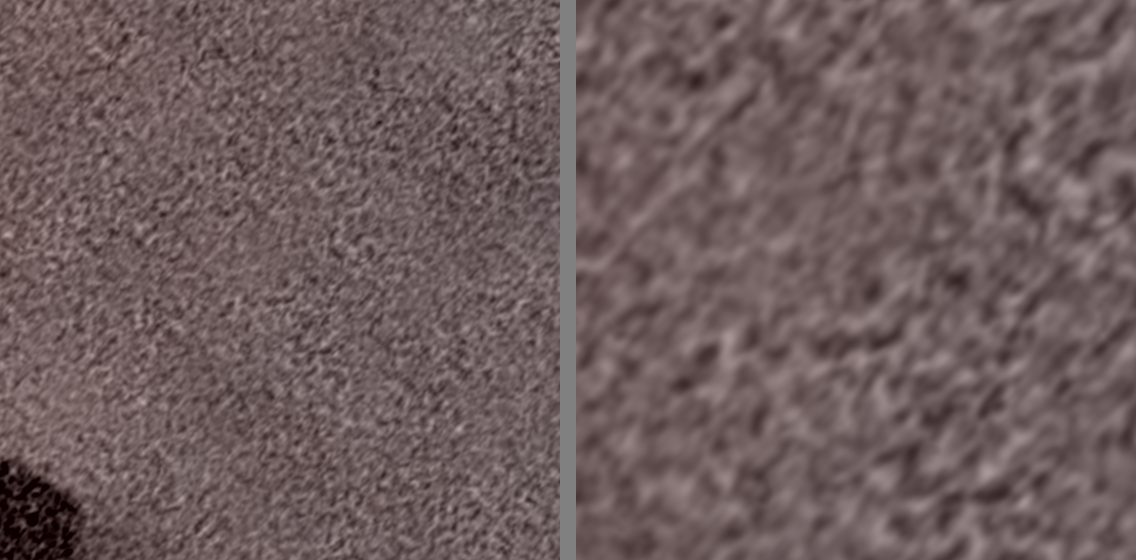
Left: the whole. Right: its middle third, enlarged.
A Shadertoy shader for this texture:

```glsl
const float GRAIN_FREQ = 66.0;
const float BASE_TONE = 0.432;
const float SHADOW_TONE = 0.125;
const vec3 ROCK_TINT = vec3(0.0, -0.068, -0.066);
const vec3 WARM_SHIFT = vec3(0.012, -0.006, -0.010);
const vec2 GRAIN_DIR = vec2(0.68, 0.733);

// Integer hash: two values in -1..1 per lattice cell
vec2 hash2(vec2 cell, uint seed) {
    uvec2 v = uvec2(ivec2(cell)) + uvec2(seed, seed * 7u);
    v = v * 1664525u + 1013904223u;
    v.x += v.y * 1664525u;
    v.y += v.x * 1664525u;
    v ^= v >> 16u;
    v.x += v.y * 1664525u;
    v.y += v.x * 1664525u;
    v ^= v >> 16u;
    return vec2(v & 0xffffu) / 32767.5 - 1.0;
}

float gradientNoise(vec2 p, uint seed) {
    vec2 i = floor(p), f = p - i;
    vec2 w = f * f * f * (f * (f * 6.0 - 15.0) + 10.0);
    vec2 e = vec2(0.0, 1.0);
    float a = dot(hash2(i, seed), f);
    float b = dot(hash2(i + e.yx, seed), f - e.yx);
    float c = dot(hash2(i + e.xy, seed), f - e.xy);
    float d = dot(hash2(i + e.yy, seed), f - e.yy);
    return mix(mix(a, b, w.x), mix(c, d, w.x), w.y);
}

float fbm(vec2 p, uint seed) {
    float sum = 0.0, amp = 1.0;
    for (uint k = 0u; k < 3u; k++) {
        sum += amp * gradientNoise(p, seed + k);
        p = p * 2.1 + 3.7;
        amp *= 0.6;
    }
    return sum;
}

// Short grains stretched along one direction
float grains(vec2 uv, vec2 dir, float freq) {
    vec2 p = vec2(dot(uv, dir) * 0.74, dot(uv, vec2(-dir.y, dir.x)) * 1.08) * freq;
    p += 0.3 * vec2(gradientNoise(p * 0.4, 31u), gradientNoise(p * 0.4, 32u));
    return 0.85 * gradientNoise(p, 11u) + 0.55 * gradientNoise(p * 1.7 + 9.3, 12u);
}

// Sparse dark pits, gathered where the surface is rough
float pits(vec2 uv, float freq, float rough) {
    float n = gradientNoise(uv * freq, 21u) + 0.25 * gradientNoise(uv * freq * 2.0, 22u);
    return smoothstep(0.30, 0.62, n + 0.12 * rough);
}

// Sloping shadow in the lower left corner: x = deep core, y = faint tail
vec2 cornerShadow(vec2 uv) {
    float wobble = 0.02 * gradientNoise(uv * 22.0, 41u);
    float depth = 0.19 - 0.53 * uv.x - uv.y + wobble;
    float core = smoothstep(-0.008, 0.022, depth) * (1.0 - smoothstep(0.11, 0.17, uv.x + wobble));
    float tail = smoothstep(-0.015, 0.035, depth);
    return vec2(core, tail);
}

void mainImage(out vec4 fragColor, in vec2 fragCoord) {
    vec2 uv = fragCoord / iResolution.xy;

    // Broad stains and changes in roughness
    float stain = fbm(uv * 5.0, 51u);
    float rough = fbm(uv * 6.0 + 2.0, 61u);
    float grain = grains(uv, GRAIN_DIR, GRAIN_FREQ);

    float tone = BASE_TONE + 0.055 * stain;
    tone += 0.025 * (1.0 - smoothstep(0.05, 0.28, distance(uv, vec2(0.12, 0.27))));
    tone -= 0.035 * (1.0 - smoothstep(0.03, 0.25, distance(uv, vec2(0.88, 0.71))));
    tone += grain * 0.33 * clamp(1.0 + 0.6 * rough, 0.65, 1.4);
    tone -= 0.10 * pits(uv, 44.0, rough);

    // Shadowed corner with its own rough speckle
    vec2 shadow = cornerShadow(uv);
    float speckle = SHADOW_TONE + 0.55 * grain;
    tone = mix(tone - 0.075 * shadow.y, speckle, shadow.x);

    // Brown on the left, cooler grey on the right
    float warmth = 0.7 - 1.2 * uv.x + 0.8 * gradientNoise(uv * 4.0, 71u);
    vec3 color = vec3(max(tone, 0.05)) + ROCK_TINT + WARM_SHIFT * warmth * (1.0 - shadow.x);
    fragColor = vec4(clamp(color, 0.0, 1.0), 1.0);
}
```
